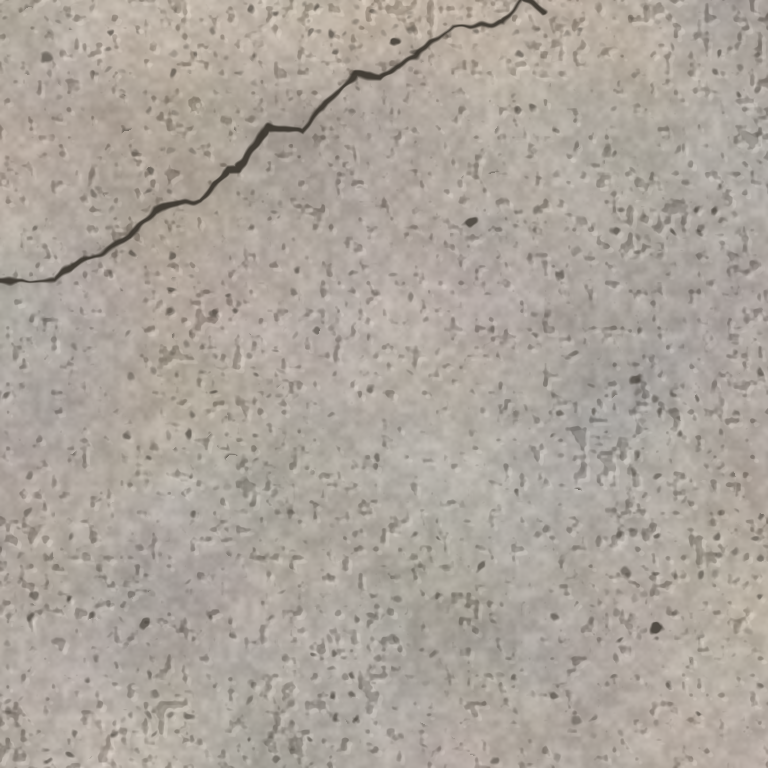
This texture is drawn by a WebGL 1 fragment shader. Its source:

```glsl
precision highp float;
uniform vec2 u_resolution;

#define STONE vec3(0.690, 0.660, 0.625)
#define WARM_SHIFT vec3(0.010, 0.004, -0.012)
#define PINK_SHIFT vec3(0.006, -0.005, 0.001)
#define PIT_COLOR vec3(0.25, 0.23, 0.20)
#define CRACK_COLOR vec3(0.23, 0.21, 0.18)
#define MOTTLE 0.14
#define GRAIN 0.105
#define SCAR_DEPTH 0.15
#define CRACK_STEP 0.036
#define CRACK_JITTER 0.036
#define CRACK_WIDTH 0.0027

float hash(vec2 p) {
  vec3 q = fract(p.xyx * vec3(0.1031, 0.1030, 0.0973));
  q += dot(q, q.yzx + 33.33);
  return fract((q.x + q.y) * q.z);
}

vec2 hash2(vec2 p) {
  return vec2(hash(p + 17.3), hash(p + 71.9));
}

float noise(vec2 p) {
  vec2 i = floor(p), f = fract(p);
  f = f * f * (3.0 - 2.0 * f);
  return mix(mix(hash(i), hash(i + vec2(1, 0)), f.x),
             mix(hash(i + vec2(0, 1)), hash(i + vec2(1, 1)), f.x), f.y);
}

float fbm(vec2 p) {
  float sum = 0.0, amp = 0.5;
  for (int i = 0; i < 4; i++) {
    sum += amp * noise(p);
    p = mat2(0.8, 0.6, -0.6, 0.8) * p * 2.1 + 9.7;
    amp *= 0.5;
  }
  return sum / 0.9375;
}

// Scattered soft irregular pits, one at most in each grid cell.
float pits(vec2 p, float cells, float chance, float radius, float seed) {
  vec2 g = p * cells, id = floor(g) + seed;
  vec2 d = (fract(g) - 0.3 - 0.4 * hash2(id)) / cells;
  float angle = 6.2832 * hash(id + 5.1);
  d = mat2(cos(angle), sin(angle), -sin(angle), cos(angle)) * d;
  d.y *= 1.0 + 0.9 * hash(id + 8.6);
  d += 0.005 * (vec2(noise(p * 150.0), noise(p * 150.0 + 40.0)) - 0.5);
  float r = radius * mix(0.6, 1.0, hash(id + 2.7));
  float present = step(hash(id + 13.4), chance);
  float depth = mix(0.35, 1.0, hash(id + 29.8));
  return present * depth * (1.0 - smoothstep(r - 0.0030, r + 0.0024, length(d)));
}

// Ragged little scars where fine noise peaks inside worn patches.
float scars(vec2 p, float wear) {
  float n = 0.7 * noise(p * vec2(100.0, 84.0) + 11.0) + 0.3 * noise(p * 190.0 + 57.0);
  return smoothstep(0.68, 0.88, n + 0.10 * wear);
}

// The crack climbs from the left edge to the top in jagged segments.
float crackBase(float x) {
  return mix(0.63, 1.005, smoothstep(-0.05, 0.77, x));
}

vec2 crackPoint(float i) {
  float x = i * CRACK_STEP;
  return vec2(x, crackBase(x)) + CRACK_JITTER * (hash2(vec2(i + 4.0, 3.0)) - 0.5);
}

float crackDistance(vec2 p) {
  float nearest = 1.0;
  vec2 a = crackPoint(-1.0);
  for (int i = 0; i < 21; i++) {
    vec2 b = crackPoint(float(i));
    vec2 ab = b - a, ap = p - a;
    nearest = min(nearest, length(ap - ab * clamp(dot(ap, ab) / dot(ab, ab), 0.0, 1.0)));
    a = b;
  }
  return nearest;
}

void main() {
  vec2 p = gl_FragCoord.xy / u_resolution;

  // Broad stains, warmer and paler above the crack
  float upper = smoothstep(-0.04, 0.12, p.y - crackBase(p.x)) * (1.0 - smoothstep(0.5, 0.8, p.x));
  float warmth = 4.0 * (fbm(p * 4.0 + 3.0) - 0.5) + 0.7 * upper;
  float pink = 4.0 * (fbm(p * 5.0 + 27.0) - 0.5);
  vec3 color = STONE + WARM_SHIFT * warmth + PINK_SHIFT * pink;
  color += MOTTLE * (fbm(p * 5.0 + 51.0) - 0.5) + 0.018 * upper;

  // Sandy grain at three sizes
  float grain = 0.7 * noise(p * 105.0) + 0.3 * noise(p * 200.0 + 31.0);
  color += GRAIN * (grain - 0.5) + 0.055 * (noise(p * 48.0 + 7.0) - 0.5);

  // Clustered scars and specks with pale rims, then a few deep pits
  float wear = smoothstep(0.38, 0.68, fbm(p * 7.0 + 80.0));
  vec2 rim = vec2(-0.005, 0.005);
  float speckChance = 0.06 + 0.28 * wear;
  color += 0.055 * scars(p + rim, wear) - SCAR_DEPTH * scars(p, wear);
  color += 0.05 * pits(p + rim, 38.0, speckChance, 0.0062, 100.0);
  color = mix(color, PIT_COLOR, 0.62 * pits(p, 38.0, speckChance, 0.0062, 100.0));
  color = mix(color, PIT_COLOR, 0.36 * pits(p, 59.0, 0.5 * speckChance, 0.0048, 300.0));
  color = mix(color, PIT_COLOR, pits(p, 9.0, 0.17, 0.0110, 500.0));

  // Crack with uneven width and a faint shaded border
  vec2 wobble = vec2(noise(p * 75.0), noise(p * 75.0 + 19.0)) - 0.5;
  float d = crackDistance(p + 0.007 * wobble);
  float width = CRACK_WIDTH * mix(0.4, 1.9, noise(p * 24.0 + 63.0));
  float crack = 1.0 - smoothstep(width - 0.0018, width + 0.0022, d);
  color *= 1.0 - 0.10 * exp(-d * 170.0);
  color = mix(color, CRACK_COLOR, 0.92 * crack);

  gl_FragColor = vec4(color, 1.0);
}
```
